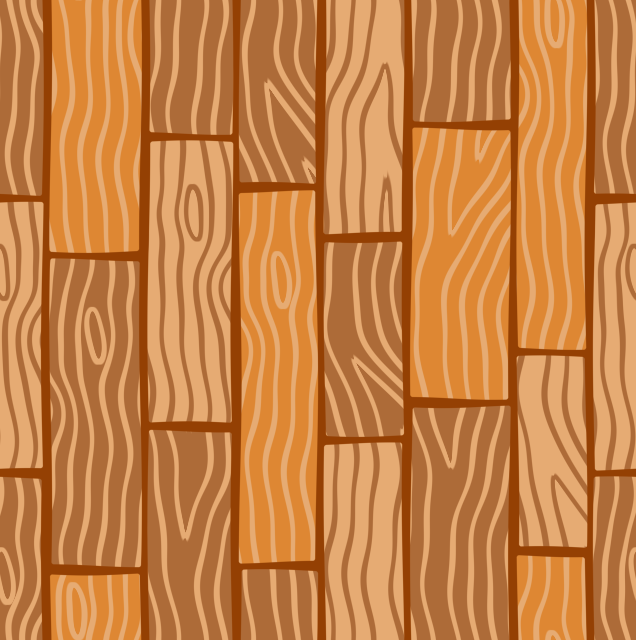
Write a WebGL 2 fragment shader that draws this texture.

```glsl
#version 300 es
precision highp float;

uniform vec2 u_resolution;
out vec4 outColor;

// Sizes are fractions of the canvas height
const float PERIOD = 0.9922;
const float HALF_GAP = 0.0065;
const float CORNER = 0.004;
const float EDGE_WOBBLE = 0.0022;
const float GRAIN_SPACING = 0.0295;
const float GRAIN_HALF_WIDTH = 0.0041;
const float WAVE = 0.0075;
const vec2 KNOT_RADIUS = vec2(0.0115, 0.041);
const int COLUMN_COUNT = 7;

const vec3 GAP_COLOR = vec3(0.58, 0.25, 0.01);
const vec3 BROWN = vec3(0.68, 0.42, 0.22);
const vec3 ORANGE = vec3(0.87, 0.53, 0.20);
const vec3 CREAM = vec3(0.90, 0.67, 0.45);

// Left edge, width, centre height and half length of the inner plank
const vec4 COLUMNS[7] = vec4[7](
  vec4(0.0727, 0.1533, 0.355, 0.2455), vec4(0.2260, 0.1428, 0.559, 0.226),
  vec4(0.3688, 0.1325, 0.411, 0.296), vec4(0.5013, 0.1351, 0.471, 0.158),
  vec4(0.6364, 0.1662, 0.588, 0.217), vec4(0.8026, 0.1195, 0.2935, 0.1555),
  vec4(0.9221, 0.1428, 0.4745, 0.2145));

// Grain feature: position, kind (0 knot, 1 arch up, -1 arch down),
// then lean of an arch or side of the bulge beside a knot
const vec4 INNER_GRAIN[7] = vec4[7](
  vec4(0.0, 0.121, 0, -1), vec4(0.006, 0.108, 0, 1),
  vec4(0.004, 0.152, 0, -1), vec4(-0.036, -0.03, 1, 0.65),
  vec4(-0.044, 0.04, -1, 0.5), vec4(-0.027, -0.033, 1, 0.6),
  vec4(0.0, 0.1, 0, 1));
const vec4 OUTER_GRAIN[7] = vec4[7](
  vec4(-0.03, 0.19, 0, 1), vec4(-0.005, 0.08, -1, 0),
  vec4(-0.03, -0.035, 1, 0.45), vec4(0.03, -0.05, 1, 0),
  vec4(-0.03, 0.164, -1, 0.1), vec4(0.004, 0.177, 0, -1),
  vec4(0.006, 0.126, 0, 1));

const int INNER_TONE[7] = int[7](0, 2, 1, 0, 1, 2, 2);
const int OUTER_TONE[7] = int[7](1, 0, 0, 2, 0, 1, 0);

vec3 toneColor(int tone) {
  return tone == 0 ? BROWN : (tone == 1 ? ORANGE : CREAM);
}

float roundedBox(vec2 p, vec2 halfSize) {
  vec2 d = abs(p) - halfSize + CORNER;
  return length(max(d, 0.0)) + min(max(d.x, d.y), 0.0) - CORNER;
}

// Grain lines are the half-integer contours of this field
float grainField(vec2 p, vec4 feature, float halfWidth, float seed) {
  float x = p.x - feature.x + WAVE * sin(p.y * 21.0 + seed)
          + 0.4 * WAVE * sin(p.y * 46.0 + p.x * 22.0 + seed * 3.0);
  float y = p.y - feature.y;
  if (feature.z == 0.0) {
    // Lines part around the knot and swell in from one side
    x = p.x - feature.x + (x - p.x + feature.x) * smoothstep(0.0, 0.08, abs(y));
    vec2 k = vec2(x, y) / vec2(0.05, 0.07);
    vec2 b = vec2(p.x - feature.w * halfWidth, y + 0.11) / vec2(0.045, 0.05);
    x *= 1.0 - 0.62 * exp(-dot(k, k));
    return (x + feature.w * 0.032 * exp(-dot(b, b))) / GRAIN_SPACING;
  }
  // Nested arches: folded coordinate that sinks along a leaning axis
  float w = 0.02 - feature.z * y;
  float depth = 0.5 * (w + sqrt(w * w + 0.0025));
  float u = x - feature.w * depth;
  float sink = (0.27 + 0.15 * feature.w) * 0.2 * tanh(depth / 0.2);
  return (sqrt(u * u + 0.00003) - 0.0055 - sink) / GRAIN_SPACING;
}

float grainDistance(vec2 p, vec4 feature, float halfWidth, float seed) {
  vec2 e = vec2(0.0005, 0.0);
  float f = grainField(p, feature, halfWidth, seed);
  vec2 slope = vec2(grainField(p + e.xy, feature, halfWidth, seed),
                    grainField(p + e.yx, feature, halfWidth, seed)) - f;
  float d = abs(fract(f) - 0.5) / max(length(slope) / e.x, 8.0);
  if (feature.z == 0.0) {
    // Closed outline of the knot, slightly skewed
    vec2 q = p - feature.xy;
    q.x += 0.1 * q.y + 0.0015 * sin(q.y * 60.0 + seed);
    float k = length(q / KNOT_RADIUS);
    float g = max(length(q / (KNOT_RADIUS * KNOT_RADIUS)), 0.001);
    d = min(d, abs(k * (k - 1.0) / g));
  }
  return d;
}

void main() {
  vec2 p = gl_FragCoord.xy / u_resolution.y;
  float pixel = 0.75 / u_resolution.y;

  // Find the column, then the inner or outer plank in it
  p.x = COLUMNS[0].x + mod(p.x - COLUMNS[0].x, PERIOD);
  int column = 0;
  for (int i = 1; i < COLUMN_COUNT; i++) if (p.x >= COLUMNS[i].x) column = i;
  vec4 c = COLUMNS[column];
  vec2 q = vec2(p.x - c.x - 0.5 * c.y, fract(p.y - c.z + 0.5) - 0.5);
  bool inner = abs(q.y) < c.w;
  if (!inner) q.y = fract(q.y + 1.0) - 0.5;
  vec2 halfSize = vec2(0.5 * c.y, inner ? c.w : 0.5 - c.w);
  vec4 feature = inner ? INNER_GRAIN[column] : OUTER_GRAIN[column];
  int tone = inner ? INNER_TONE[column] : OUTER_TONE[column];
  float seed = 2.4 * float(column) + (inner ? 0.0 : 4.1);

  // Hand-cut outline
  vec2 bent = q + EDGE_WOBBLE * vec2(sin(q.y * 11.0 + seed),
                                     sin(q.x * 24.0 + seed * 2.0));
  float plank = roundedBox(bent, halfSize - HALF_GAP);

  // Grain strokes of uneven width
  float stroke = GRAIN_HALF_WIDTH * (1.0 + 0.18 * sin(q.y * 27.0 + q.x * 40.0 + seed));
  float grain = grainDistance(q, feature, halfSize.x, seed) - stroke;
  vec3 wood = mix(tone == 2 ? BROWN : CREAM, toneColor(tone),
                  smoothstep(-pixel, pixel, grain));
  outColor = vec4(mix(wood, GAP_COLOR, smoothstep(-pixel, pixel, plank)), 1.0);
}
```
